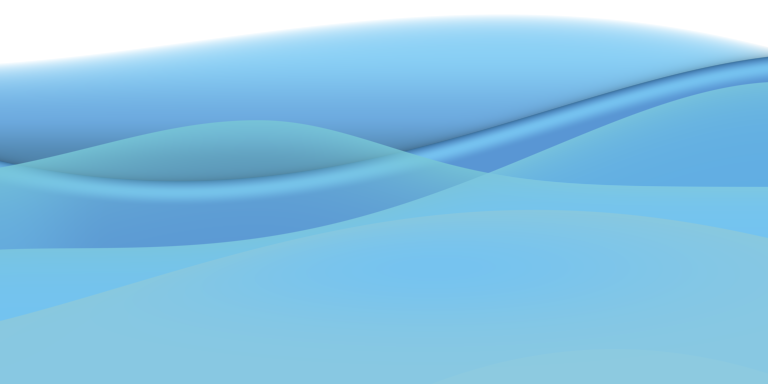
Give the GLSL for this background, as a WebGL 2 fragment shader.

```glsl
#version 300 es
precision highp float;
// Layered translucent blue waves under a white sky.
// Each wave is a smooth height curve over x; its fill is shaded by the depth
// below that curve, and the layers are blended from back to front.

uniform vec2 u_resolution;
out vec4 fragColor;

// Quartic curve through five evenly spaced heights (Newton form).
float curve(float x, float a, float b, float c, float d, float e) {
    float s = 4.0 * x;
    float d2 = c - 2.0 * b + a;
    float d3 = d - 3.0 * c + 3.0 * b - a;
    float d4 = e - 4.0 * d + 6.0 * c - 4.0 * b + a;
    return a + s * (b - a + (s - 1.0) / 2.0 * (d2 + (s - 2.0) / 3.0 * (d3 + (s - 3.0) / 4.0 * d4)));
}

// Anti-aliased coverage of the area below an edge.
float cover(float depth) {
    float aa = 0.8 / u_resolution.y;
    return smoothstep(-aa, aa, depth);
}

// Fading strength with depth below an edge.
float fade(float depth, float size) {
    return exp(-max(depth, 0.0) / size);
}

void main() {
    vec2 uv = gl_FragCoord.xy / u_resolution;
    float x = uv.x, y = uv.y;

    // Depth below each wave edge
    float crest = curve(x, 0.836, 0.893, 0.951, 0.958, 0.878) - y;
    float ribbon = curve(x, 0.581, 0.529, 0.594, 0.734, 0.852) - y;
    float swell = curve(x, 0.350, 0.362, 0.453, 0.643, 0.786) - y;
    float front = curve(x, 0.164, 0.307, 0.422, 0.451, 0.380) - y;
    float bump = (x - 0.336) / (x < 0.336 ? 0.302 : 0.24);
    float hump = 0.513 + 0.174 * exp(-bump * bump) - y;
    float foot = 0.091 - 1.6 * (x - 0.8) * (x - 0.8) - y;

    // Back wave: vertical gradient with a soft white crest
    vec3 back = mix(vec3(0.32, 0.53, 0.69), vec3(0.42, 0.66, 0.87), smoothstep(0.58, 0.70, y));
    back = mix(back, vec3(0.53, 0.81, 0.96), smoothstep(0.66, 0.87, y));
    back = mix(back, vec3(1.0), fade(crest, 0.028));
    back *= 1.0 - 0.18 * fade(-ribbon, 0.012);
    vec3 color = mix(vec3(1.0), back, cover(crest));

    // Ribbon: dark rim, bright rounded band, deeper blue body
    vec3 body = mix(vec3(0.38, 0.65, 0.87), vec3(0.35, 0.59, 0.83), smoothstep(0.0, 0.15, x));
    float band = smoothstep(0.0, 0.028, ribbon) * (1.0 - smoothstep(0.03, 0.066, ribbon));
    body = mix(body, vec3(0.46, 0.76, 0.94), band);
    body = mix(body, vec3(0.20, 0.41, 0.57), 0.85 * fade(ribbon, 0.007));
    color = mix(color, body, cover(ribbon));

    // Teal hump: a translucent veil that thins out with depth
    float inHump = cover(hump);
    color = mix(color, vec3(0.47, 0.78, 0.84), 0.85 * inHump * fade(hump, 0.13));

    // Swell: deep blue, paler where the hump overlaps it
    vec3 sea = mix(vec3(0.38, 0.68, 0.89), vec3(0.45, 0.765, 0.945), inHump);
    sea = mix(sea, vec3(0.50, 0.785, 0.87), 0.85 * inHump * fade(hump, 0.045));
    sea = mix(sea, vec3(0.48, 0.77, 0.86), 0.85 * fade(swell, 0.07));
    color = mix(color, sea, cover(swell));

    // Front wave: pale aqua with a clear blue glow under its top
    vec2 glow = (uv - vec2(0.56, 0.31)) / vec2(0.33, 0.15);
    vec3 near = mix(vec3(0.535, 0.785, 0.885), vec3(0.46, 0.765, 0.94), exp(-dot(glow, glow)));
    near = mix(near, vec3(0.54, 0.785, 0.86), 0.7 * fade(front, 0.04));
    near = mix(near, vec3(0.57, 0.80, 0.87), 0.5 * cover(foot));
    color = mix(color, near, cover(front));

    fragColor = vec4(color, 1.0);
}
```
